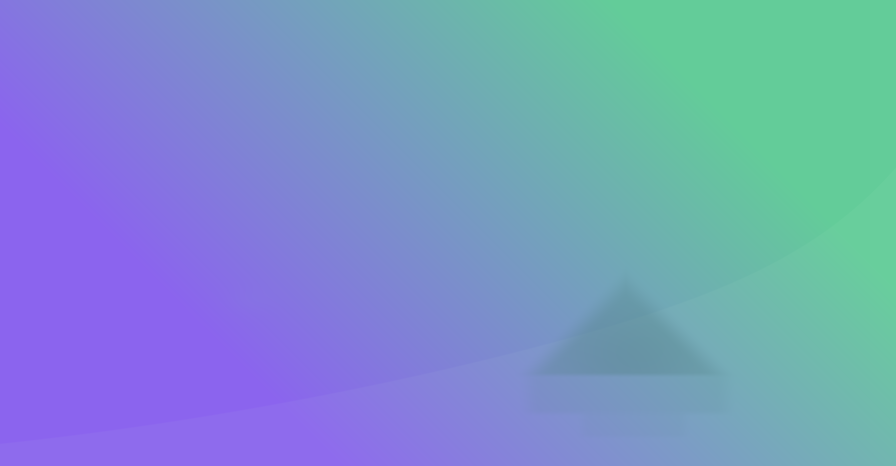
This background is drawn by a WebGL 1 fragment shader. Its source:

```glsl
precision highp float;

uniform vec2 u_resolution;

const vec3 PURPLE = vec3(0.545, 0.392, 0.933);
const vec3 GREEN = vec3(0.388, 0.800, 0.600);
const vec3 HILL_TINT = vec3(0.85, 1.0, 0.87);
const vec3 SHADOW = vec3(0.31, 0.50, 0.51);
const vec3 HAZE = vec3(0.50, 0.62, 0.82);

// Diagonal blend that is flat beyond both stops
vec3 diagonalGradient(vec2 p, float start, float end) {
  float t = clamp((p.x + p.y - 1.0 - start) / (end - start), 0.0, 1.0);
  return mix(PURPLE, GREEN, t);
}

// Height of the rising curve, steepest at the right edge
float hillHeight(float u) {
  return 0.0475 + 0.203 * u + 0.239 * u * u + 0.151 * pow(u, 10.0);
}

float softBox(vec2 p, vec2 center, vec2 halfSize, vec2 blur) {
  vec2 inside = smoothstep(-blur, blur, halfSize - abs(p - center));
  return inside.x * inside.y;
}

float softTriangle(vec2 p, vec2 apex, float halfWidth, float baseY, float blur) {
  float slope = halfWidth / (apex.y - baseY);
  float side = (apex.y - p.y) * slope - abs(p.x - apex.x);
  return smoothstep(-blur, blur * 1.6, side) * smoothstep(-0.007, 0.007, p.y - baseY);
}

float glow(vec2 p, vec2 center, vec2 radius) {
  vec2 d = (p - center) / radius;
  return exp(-dot(d, d));
}

void main() {
  vec2 uv = gl_FragCoord.xy / u_resolution;
  vec2 p = gl_FragCoord.xy / u_resolution.y;
  float pixel = 1.0 / u_resolution.y;

  vec3 color = diagonalGradient(p, -0.27, 1.31);

  // Pale hill below the curve
  float hill = smoothstep(-pixel, pixel, hillHeight(uv.x) - p.y);
  color = mix(color, HILL_TINT, 0.045 * hill);

  // Faint smudge left of the middle
  color = mix(color, HAZE, 0.05 * glow(p, vec2(0.535, 0.355), vec2(0.045, 0.025)));

  // Blurred mound, darker toward its core
  float mound = softTriangle(p, vec2(1.343, 0.405), 0.215, 0.195, 0.03);
  float core = glow(p, vec2(1.345, 0.23), vec2(0.17, 0.12));
  color = mix(color, SHADOW, mound * (0.24 + 0.20 * core));

  // Two stepped reflections under the mound
  float wide = softBox(p, vec2(1.347, 0.154), vec2(0.212, 0.041), vec2(0.025, 0.008));
  float narrow = softBox(p, vec2(1.36, 0.088), vec2(0.11, 0.025), vec2(0.015, 0.006));
  color = mix(color, SHADOW, 0.10 * wide + 0.055 * narrow);

  gl_FragColor = vec4(color, 1.0);
}
```
